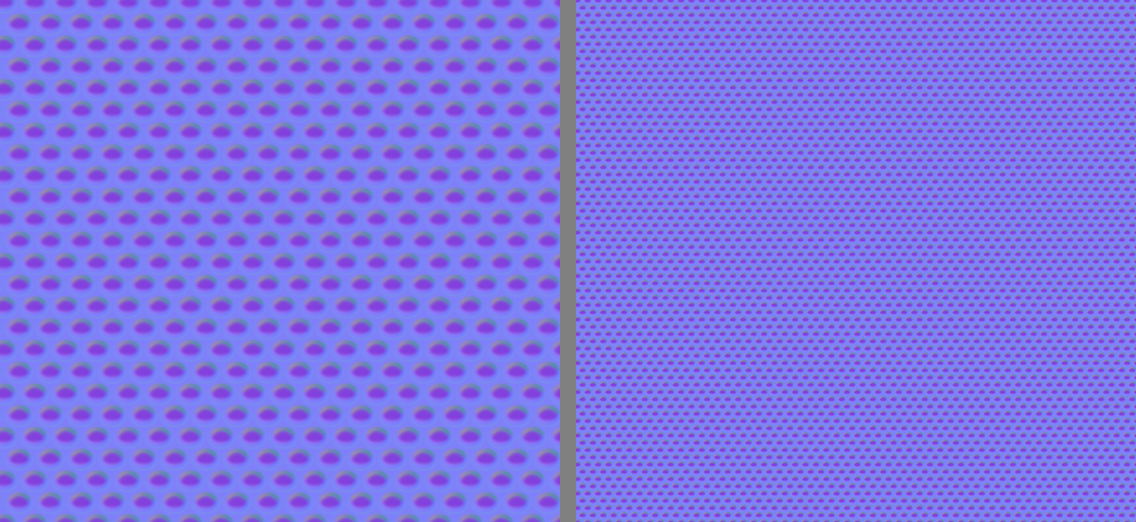
Left, the tile; right, the same tile 3 across and 3 down.
Give the GLSL for this texture map, as a Shadertoy shader.

```glsl
float hash(vec2 p) {
    return fract(sin(dot(p, vec2(127.1, 311.7))) * 43758.5453);
}

// Paints one dent; q is the offset from its centre in units of its radii
vec3 paintDent(vec3 color, vec2 q, float variation) {
    float r = length(q);
    float side = clamp(q.x, -1.0, 1.0);

    // Faint pale halo, strongest below the dent
    float halo = exp(-pow((r - 1.24) / 0.13, 2.0));
    color = mix(color, vec3(0.47, 0.57, 0.92), halo * clamp(0.38 - 0.25 * q.y, 0.0, 0.7));

    // Domed purple bowl that fades softly through pink at its flat lower lip
    vec3 bowl = mix(vec3(0.51, 0.25, 0.87), vec3(0.56, 0.39, 0.91), smoothstep(0.2, 0.85, -q.y));
    float dome = length(vec2(q.x, q.y < 0.0 ? q.y * 1.12 : q.y));
    color = mix(color, bowl, 1.0 - smoothstep(0.5, 1.08, dome));

    // Shaded upper rim: warm grey at the left, teal at the right
    float rim = exp(-pow((r - 0.84) / (r < 0.84 ? 0.36 : 0.22), 2.0));
    float upper = smoothstep(-0.2, 0.6, q.y);
    vec3 rimColor = mix(vec3(0.58, 0.55, 0.69), vec3(0.36, 0.56, 0.67), smoothstep(-0.7, 0.7, q.x));
    color = mix(color, rimColor, rim * upper * (0.92 + 0.12 * variation));

    // Sideways tilt along the flanks
    color.r -= 0.08 * side * rim * (1.0 - 0.6 * upper);
    return color;
}

void mainImage(out vec4 fragColor, in vec2 fragCoord) {
    // 18 dents across, 24 staggered rows
    vec2 grid = fragCoord / iResolution.xy * vec2(18.0, 24.0) + vec2(-0.11, 0.07);
    float nearestRow = floor(grid.y + 0.5);
    vec3 color = vec3(0.50, 0.495, 0.985);

    for (int j = -1; j <= 1; j++) {
        float row = nearestRow + float(j);
        float x = grid.x - 0.5 * mod(row, 2.0);
        float column = floor(x + 0.5);
        vec2 id = mod(vec2(column, row), vec2(18.0, 24.0));
        float variation = hash(id) - 0.5;
        vec2 offset = vec2(x - column, (grid.y - row) * 0.7);
        color = paintDent(color, offset / vec2(0.365, 0.3), variation);
    }

    fragColor = vec4(color, 1.0);
}
```
